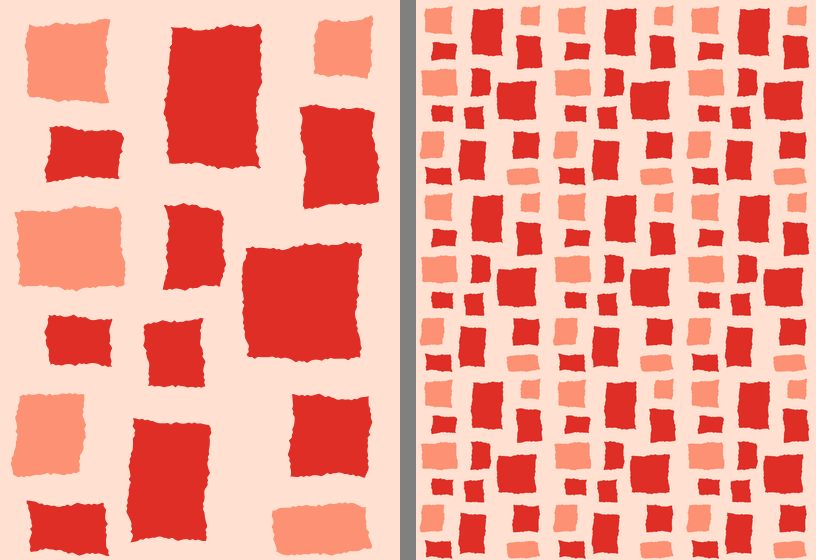
Left: one tile. Right: repeated 3 by 3.
Give the GLSL for this background, as a WebGL 1 fragment shader.

```glsl
precision highp float;
// Torn red and coral paper scraps in three loose columns on pale pink.

uniform vec2 u_resolution;

const float TAU = 6.2831853;

// Ragged edge offset: slow bow, smaller waves and cusped fibres.
float tear(float s, float seed) {
  float bow = 0.0045 * sin(26.0 * s + seed);
  float wave = 0.0022 * sin(74.0 * s + seed * 2.3);
  float cusp = 0.0026 * (abs(sin(105.0 * s + seed * 3.7 + sin(61.0 * s))) - 0.64);
  float fibre = 0.0008 * sin(390.0 * s + seed * 5.1 + 2.0 * sin(143.0 * s));
  return bow + wave + cusp + fibre;
}

// Signed distance to a box whose four sides are torn independently.
float tornBox(vec2 d, vec2 halfSize, float seed) {
  float sideX = tear(d.y, seed + 1.9 * sign(d.x));
  float sideY = tear(d.x, seed * 1.7 + 2.6 * sign(d.y));
  vec2 q = abs(d) - halfSize + vec2(sideX, sideY);
  return max(q.x, q.y);
}

// Column plan: row count, warp cycles, warp size, warp phase.
vec4 columnPlan(float column) {
  if (column < 0.5) return vec4(6.0, 3.0, 0.015, -1.57);
  if (column < 1.5) return vec4(4.0, 1.0, 0.066, -0.33);
  return vec4(5.0, 1.0, 0.066, 3.4);
}

// Warped row boundary, measured down from the top.
float rowEdge(float row, vec4 plan) {
  float t = row / plan.x;
  return t + 0.026 + plan.z * sin(TAU * plan.y * t + plan.w);
}

// Left boundary of a column, swaying with height.
float columnEdge(float column, float y) {
  if (column < 0.5) return 0.0;
  if (column < 1.5) return 0.34 + 0.05 * sin(TAU * (y - 0.4));
  if (column < 2.5) return 0.62 + 0.09 * sin(TAU * (y - 0.6));
  return 1.0;
}

void main() {
  vec2 uv = gl_FragCoord.xy / u_resolution;
  vec2 aspect = vec2(u_resolution.x / u_resolution.y, 1.0);
  vec3 color = vec3(1.0, 0.88, 0.82);

  for (int i = 0; i < 3; i++) {
    float column = float(i);
    float middle = 1.0 - abs(column - 1.0);
    vec4 plan = columnPlan(column);

    for (int j = 0; j < 6; j++) {
      float row = float(j);
      if (row >= plan.x) break;
      float seed = 7.3 * column + 2.1 * row;

      // Cell bounds
      float top = rowEdge(row, plan);
      float bottom = rowEdge(row + 1.0, plan);
      float y = 1.0 - 0.5 * (top + bottom);
      float left = columnEdge(column, y);
      float width = columnEdge(column + 1.0, y) - left;

      // Scrap size and position inside its cell
      float fill = mix(0.56, 0.67, middle)
                 + mix(0.13, 0.05, middle) * sin(2.4 * row + 3.0 + 0.5 * column);
      vec2 size = vec2(width * fill, 0.8 * (bottom - top) - 0.02);
      float shift = 0.2 * width * (1.0 - fill) * sin(seed * 1.3);
      vec2 center = vec2(left + 0.5 * width + shift, y);

      // Wrapped offset, slightly tilted
      vec2 d = (fract(uv - center + 0.5) - 0.5) * aspect;
      d += 0.045 * sin(seed * 3.0) * vec2(-d.y, d.x);

      float dist = tornBox(d, 0.5 * size * aspect, seed);
      float cover = clamp(0.5 - dist * u_resolution.y, 0.0, 1.0);
      bool coral = middle < 0.5 && mod(row, 2.0 + column) < 0.5;
      vec3 paper = coral ? vec3(0.99, 0.57, 0.45) : vec3(0.87, 0.18, 0.15);
      color = mix(color, paper, cover);
    }
  }
  gl_FragColor = vec4(color, 1.0);
}
```
